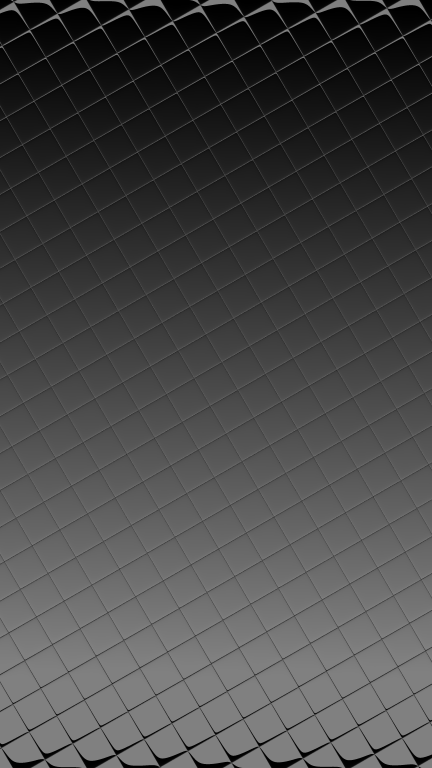
This pattern is drawn by a WebGL 1 fragment shader. Its source:

```glsl
precision highp float;

// A vertical grey-to-black gradient seen through tilted square glass tiles.
// Each tile bends the view outwards by a tangent curve, so its borders show
// thin seams; near the top and bottom the bent view wraps to the other end.

uniform vec2 u_resolution;

// Lengths are in canvas heights.
const float PI = 3.14159265;
const float TILES_PER_HEIGHT = 24.0;
const float TILT = 0.5235988;   // 30 degrees
const float CURVATURE = 0.16;   // bending strength, in tiles
const float GREY_MAX = 0.5;
const float GREY_BASE = 0.575;
const float GREY_SLOPE = 0.58;
const int SAMPLES = 6;          // per pixel side, for smooth edges

vec2 rotate(vec2 p, float angle) {
  float c = cos(angle);
  float s = sin(angle);
  return vec2(c * p.x - s * p.y, s * p.x + c * p.y);
}

// Gradient that levels off near the bottom and repeats beyond the canvas.
float gradient(float height) {
  return clamp(GREY_BASE - GREY_SLOPE * fract(height), 0.0, GREY_MAX);
}

// Pushes a centred point away from the middle of its tile.
vec2 refract_tile(vec2 p) {
  vec2 q = rotate(p, -TILT) * TILES_PER_HEIGHT;
  vec2 offset = fract(q + 0.5) - 0.5;
  vec2 slope = sin(PI * offset) / max(cos(PI * offset), 0.0005);
  return rotate(q + CURVATURE * slope, TILT) / TILES_PER_HEIGHT;
}

void main() {
  float total = 0.0;

  // Average a small grid of points inside the pixel.
  for (int i = 0; i < SAMPLES; i++) {
    for (int j = 0; j < SAMPLES; j++) {
      vec2 shift = (vec2(float(i), float(j)) + 0.5) / float(SAMPLES) - 0.5;
      vec2 p = (gl_FragCoord.xy + shift - 0.5 * u_resolution) / u_resolution.y;
      total += gradient(refract_tile(p).y + 0.5);
    }
  }

  float grey = total / float(SAMPLES * SAMPLES);
  gl_FragColor = vec4(vec3(grey), 1.0);
}
```
